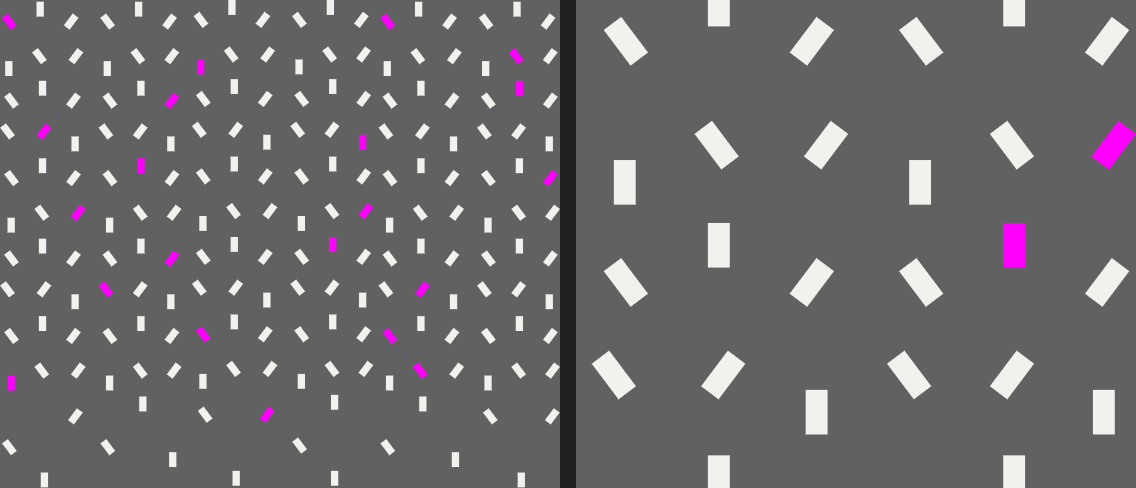
Left, the full canvas; right, a detail of the centre.
A Shadertoy shader for this pattern:

```glsl
#define CANVAS_WIDTH 768.0
#define DASH_HALF vec2(5.0, 10.2)
#define LEAN 0.645
#define ROWS 13
#define GROUPS 6
#define ROW_PAIR_STEP 108.25
#define GROUP_STEP 135.0
#define TWIN_STEP 263.0
#define DROP 17.0
#define GROUND vec3(0.38)
#define PALE vec3(0.945, 0.945, 0.93)
#define ACCENT vec3(1.0, 0.0, 1.0)

float hash(vec2 p) {
    return fract(sin(dot(p, vec2(127.1, 311.7))) * 43758.5);
}

// Distance to a dash leaning by the given angle, y pointing down
float dashDistance(vec2 p, float angle) {
    float c = cos(angle), s = sin(angle);
    vec2 d = abs(vec2(c * p.x + s * p.y, s * p.x - c * p.y)) - DASH_HALF;
    return length(max(d, 0.0)) + min(max(d.x, d.y), 0.0);
}

// The last three rows thin out
bool isPresent(int row, int group, int slot) {
    int third = group % 3;
    if (row == 10) return group == 0 ? slot == 2 : (third == 2) != (slot == 1);
    if (row == 11) return slot == 0 ? third < 2 : slot == 2 && third == 1;
    if (row == 12) return slot == 1 && third != 1;
    return true;
}

// One accent falls in each half of a row
bool isAccent(int row, int group, int slot) {
    int half_ = group / 3;
    int chosen = int(9.0 * hash(vec2(row, half_ + 3)));
    return (group % 3) * 3 + slot == chosen;
}

// Top line of a row
float rowTop(int row) {
    int pair = row / 2;
    bool oddPair = pair % 2 == 1;
    float y = 12.75 + ROW_PAIR_STEP * float(pair) - (oddPair ? 0.0 : 2.0);
    if (row % 2 == 1) y += oddPair ? 59.3 : 64.5;
    return y;
}

// Small drift of the first and last rows
vec2 rowDrift(int row) {
    if (row < 2) return vec2(-3.2, 1.8);
    if (row > 9) return vec2(2.6, row == 12 ? -2.0 : 0.0);
    return vec2(0.0);
}

// Group centre; groups come in twins, the middle twins sit higher
vec2 groupOrigin(int group) {
    int twin = group / 2;
    float x = 58.3 + TWIN_STEP * float(twin) + GROUP_STEP * float(group % 2);
    return vec2(x - (twin == 2 ? 7.0 : 0.0), twin == 1 ? -2.3 : 0.0);
}

void mainImage(out vec4 fragColor, in vec2 fragCoord) {
    float pixel = CANVAS_WIDTH / iResolution.x;
    vec2 p = vec2(fragCoord.x, iResolution.y - fragCoord.y) * pixel;
    vec3 color = GROUND;

    for (int row = 0; row < ROWS; row++) {
        vec2 rowOrigin = vec2(0.0, rowTop(row)) + rowDrift(row);
        if (abs(p.y - rowOrigin.y - 0.5 * DROP) > 26.0) continue;
        bool arch = row % 2 == 0;
        bool uprightLast = row % 4 == 3;

        for (int group = 0; group < GROUPS; group++) {
            bool oddGroup = group % 2 == 1;
            // Three dashes: leaning left, upright and leaning right
            vec3 offsets = vec3(-42.5, 0.0, 42.5);
            vec3 leans = vec3(-1.0, 0.0, 1.0);
            if (uprightLast) {
                offsets = oddGroup ? vec3(-48.0, -1.0, 41.0) : vec3(-48.0, 2.0, 44.7);
                leans = leans.xzy;
            } else if (!arch) {
                offsets = vec3(-43.0, -1.0, oddGroup ? 45.5 : 49.0);
                leans = leans.yxz;
            }
            vec2 origin = rowOrigin + groupOrigin(group);

            for (int slot = 0; slot < 3; slot++) {
                if (!isPresent(row, group, slot)) continue;
                bool upright = leans[slot] == 0.0;
                vec2 center = origin + vec2(offsets[slot], upright != arch ? DROP : 0.0);
                float d = dashDistance(p - center, leans[slot] * LEAN);
                vec3 ink = isAccent(row, group, slot) ? ACCENT : PALE;
                color = mix(color, ink, clamp(0.5 - d / pixel, 0.0, 1.0));
            }
        }
    }
    fragColor = vec4(color, 1.0);
}
```
